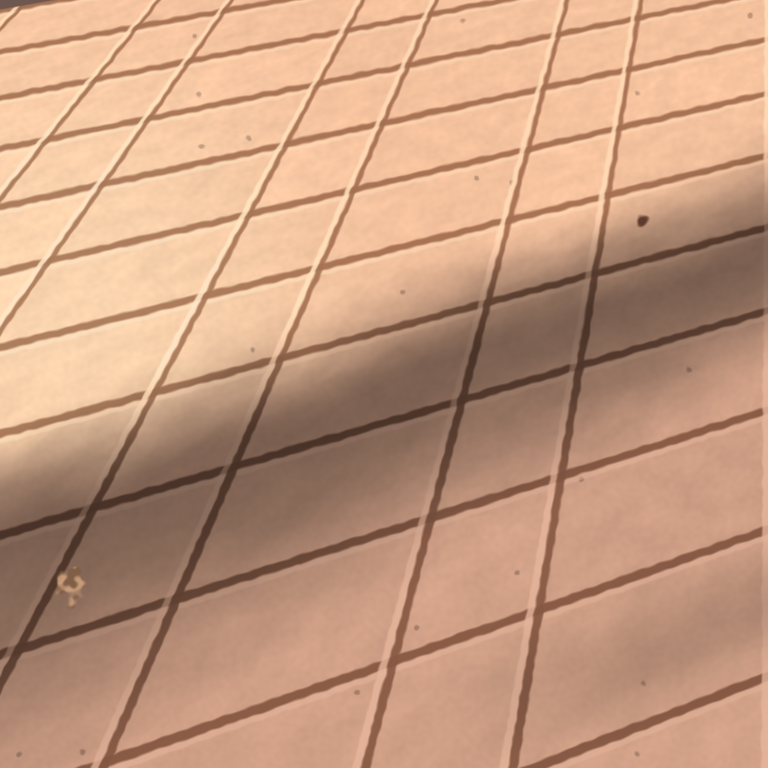
This texture is drawn by a three.js fragment shader. Its source:

```glsl
// Terracotta paving in perspective: wide and narrow tiles under a soft diagonal shadow.
varying vec2 vUv;

float hash(vec2 p) {
  return fract(sin(dot(p, vec2(127.1, 311.7))) * 43758.55);
}

vec2 gradient(vec2 cell) {
  float angle = 6.2832 * hash(cell);
  return vec2(cos(angle), sin(angle));
}

// Gradient noise, about -0.7 to 0.7
float noise(vec2 p) {
  vec2 i = floor(p), f = fract(p);
  vec2 w = f * f * f * (f * (f * 6.0 - 15.0) + 10.0);
  float a = dot(gradient(i), f);
  float b = dot(gradient(i + vec2(1, 0)), f - vec2(1, 0));
  float c = dot(gradient(i + vec2(0, 1)), f - vec2(0, 1));
  float d = dot(gradient(i + vec2(1, 1)), f - vec2(1, 1));
  return mix(mix(a, b, w.x), mix(c, d, w.x), w.y);
}

float fbm(vec2 p) {
  float sum = 0.0, gain = 0.6;
  for (int i = 0; i < 4; i++) {
    sum += gain * noise(p);
    p = p * 2.03 + 17.3;
    gain *= 0.5;
  }
  return sum;
}

// Soft stripe around zero
float stripe(float x, float halfWidth) {
  return 1.0 - smoothstep(halfWidth - 0.0022, halfWidth + 0.0022, abs(x));
}

// Signed offset to the nearest whole number
float nearest(float x) {
  return fract(x + 0.5) - 0.5;
}

// Tile faces lit by the sun, crossed by the shadow and its fading lower side
vec3 litFace(vec2 p) {
  float s = p.y - 0.38 * p.x - 0.30;
  s += 0.045 * fbm(vec2(p.x * 4.0, s * 9.0));
  vec3 sunny = mix(vec3(0.99, 0.84, 0.69), vec3(0.96, 0.76, 0.62),
                   smoothstep(0.05, 0.5, length(p - vec2(0.08, 0.6))));
  float recovery = smoothstep(0.0, 0.41 - 0.25 * p.x, -s - 0.01);
  float fold = (s + 0.47) / 0.07;
  recovery -= 0.4 * exp(-fold * fold) * smoothstep(0.5, 0.9, p.x);
  vec3 shaded = mix(vec3(0.49, 0.38, 0.32), vec3(0.82, 0.63, 0.53), recovery);
  return mix(shaded, sunny, smoothstep(0.0, 0.16, s));
}

void main() {
  vec2 p = vUv;

  // Perspective: depth falls toward a horizon above the canvas
  float depth = 1.996 - p.y;
  float u = ((p.x - 1.0) / depth + 0.167) / 0.267;
  float v = ((5.79 - p.x) / depth - 2.842) / 0.289;

  // Distances to the joints in canvas units, with worn edges
  float wideJoint = nearest(u), narrowJoint = nearest(u + 0.36);
  float column = abs(wideJoint) < abs(narrowJoint) ? wideJoint : narrowJoint;
  column = column * 0.267 * depth + 0.0022 * noise(p * 70.0);
  float row = nearest(v) * 0.289 * depth * depth / (5.79 - p.x);
  row += 0.0022 * noise(p * 60.0 + 9.0);

  // Clay tone, mottling and fine grain
  vec3 face = litFace(p);
  float sunlight = smoothstep(0.55, 0.95, face.r);
  vec2 tile = vec2(2.0 * floor(u) + step(0.64, fract(u)), floor(v));
  vec3 color = face * (0.985 + 0.03 * hash(tile));
  color *= 1.0 + 0.07 * fbm(vec2(u * 9.0, v * 4.0)) + 0.025 * noise(p * 110.0);

  // Scattered dirt, present in a few cells only
  vec2 cell = floor(p * 14.0);
  vec2 speckOffset = fract(p * 14.0) - 0.25 - 0.5 * vec2(hash(cell + 3.0), hash(cell + 8.0));
  float speck = 1.0 - smoothstep(0.02, 0.07, length(speckOffset) + 0.03 * noise(p * 150.0));
  color *= 1.0 - 0.22 * speck * step(0.86, hash(cell + 21.0));

  // Row joints with a lit lip below
  vec3 groove = face * mix(vec3(0.56, 0.49, 0.45), vec3(0.67, 0.57, 0.51), sunlight);
  vec3 lip = min(face * vec3(1.10, 1.13, 1.15), vec3(1.0, 0.90, 0.78));
  color = mix(color, lip, 0.55 * stripe(row + 0.006 * depth, 0.0022 * depth));
  color = mix(color, groove, 0.95 * stripe(row, 0.0034 * depth));

  // Column joints with a brighter lip on the left
  float columnLip = stripe(column + 0.0055 * depth, 0.0027 * depth);
  color = mix(color, lip, mix(0.55, 0.9, sunlight) * columnLip);
  color = mix(color, groove, 0.92 * stripe(column - 0.001, mix(0.0034, 0.0028, sunlight) * depth));

  // Dark pebble and a curled dry leaf
  float pebble = length(p - vec2(0.836, 0.713)) + 0.004 * noise(p * 90.0);
  color = mix(color, vec3(0.32, 0.19, 0.14), 0.9 * (1.0 - smoothstep(0.004, 0.01, pebble)));
  vec2 leaf = p - vec2(0.092, 0.238);
  float leafShape = length(leaf * vec2(1.0, 0.8)) + 0.02 * noise(p * 55.0);
  vec3 leafColor = mix(vec3(0.50, 0.36, 0.27), vec3(0.83, 0.65, 0.50),
                       smoothstep(-0.2, 0.3, noise(p * 80.0)));
  color = mix(color, leafColor, 0.85 * (1.0 - smoothstep(0.012, 0.02, leafShape)));

  // Ground beyond the last row
  color = mix(color, vec3(0.43, 0.34, 0.31), smoothstep(10.0, 10.06, v));

  gl_FragColor = vec4(clamp(color, 0.0, 1.0), 1.0);
}
```
